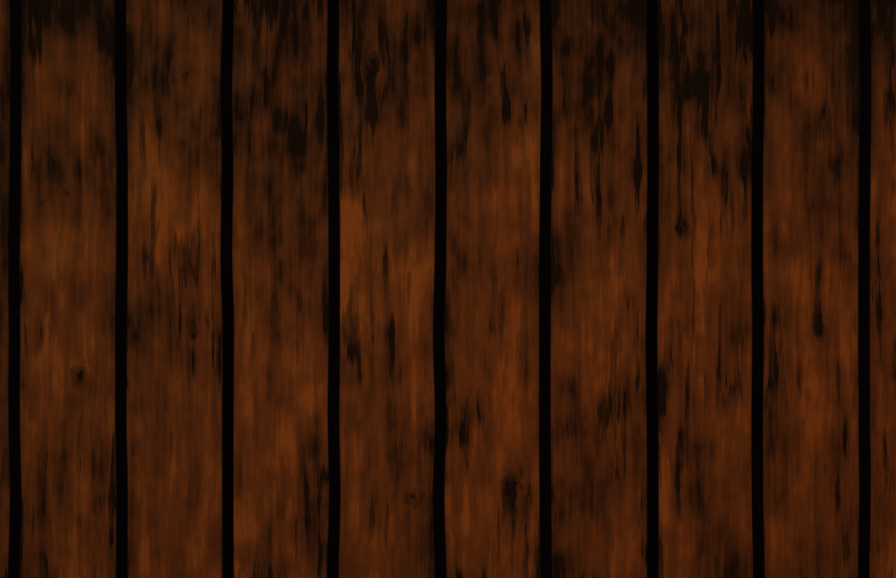
Reproduce this texture procedurally as a WebGL 2 fragment shader.

```glsl
#version 300 es
precision highp float;

uniform vec2 u_resolution;
out vec4 outColor;

// Layout, in canvas widths
const float PITCH = 0.1185;
const float FIRST_GAP = 0.0169;
const float GAP_HALF = 0.0064;
const int KNOTS_PER_PLANK = 3;

const vec3 GAP = vec3(0.016, 0.009, 0.007);
const vec3 CHAR = vec3(0.075, 0.037, 0.017);
const vec3 UMBER = vec3(0.165, 0.078, 0.029);
const vec3 BROWN = vec3(0.23, 0.11, 0.04);
const vec3 CHESTNUT = vec3(0.275, 0.13, 0.042);
const vec3 AMBER = vec3(0.37, 0.18, 0.055);
const vec3 DUST = vec3(0.30, 0.175, 0.08);

float hash(vec2 p) {
    vec3 q = fract(vec3(p.xyx) * 0.1031);
    q += dot(q, q.yzx + 33.33);
    return fract((q.x + q.y) * q.z);
}

float noise(vec2 p) {
    vec2 i = floor(p);
    vec2 f = fract(p);
    f = f * f * (3.0 - 2.0 * f);
    float low = mix(hash(i), hash(i + vec2(1.0, 0.0)), f.x);
    float high = mix(hash(i + vec2(0.0, 1.0)), hash(i + 1.0), f.x);
    return mix(low, high, f.y);
}

float fbm(vec2 p) {
    float sum = 0.0;
    float amp = 0.53;
    for (int i = 0; i < 4; i++) {
        sum += amp * noise(p);
        p = p * 2.03 + vec2(17.3, 9.1);
        amp *= 0.5;
    }
    return sum;
}

// Returns sideways grain bend in x, knot darkness in y
vec2 knots(vec2 p, float plank, float height) {
    vec2 result = vec2(0.0);
    for (int i = 0; i < KNOTS_PER_PLANK; i++) {
        vec2 seed = vec2(plank * 5.0 + 40.0, float(i) * 13.0 + 3.0);
        float x = FIRST_GAP + PITCH * (plank + mix(0.22, 0.78, hash(seed)));
        float y = height * mix(0.12, 0.92, (float(i) + hash(seed + 7.7)) / float(KNOTS_PER_PLANK));
        float size = mix(0.007, 0.014, hash(seed + 3.1));
        float strength = smoothstep(0.25, 0.9, hash(seed + 21.0));
        vec2 d = (p - vec2(x, y)) / (size * vec2(1.0, 1.35));
        d += 0.7 * (vec2(noise(p * 130.0), noise(p * 130.0 + 50.0)) - 0.5);
        float r = length(d);
        float rings = 0.5 + 0.5 * cos(r * 9.0);
        float core = exp(-r * r * 5.0);
        float halo = exp(-r * r * 0.9);
        result.x += strength * size * 0.7 * d.x * halo;
        result.y += strength * (0.35 * core + halo * (0.12 + 0.2 * rings));
    }
    return result;
}

// Wood brightness from stains, grain and dark streaks
float woodTone(vec2 p, float plank) {
    vec2 q = p + vec2(plank * 0.37, plank * 3.71) + 5.0;
    q.x += 0.004 * (noise(q * vec2(20.0, 12.0)) - 0.5);
    float stain = fbm(q * vec2(22.0, 11.0));
    float mottle = fbm(q * vec2(75.0, 42.0));
    float grain = fbm(q * vec2(105.0, 9.0));
    float fiber = fbm(q * vec2(300.0, 22.0));
    float streak = smoothstep(0.54, 0.72, fbm(q * vec2(135.0, 15.0) + 31.0));
    float worn = smoothstep(0.38, 0.62, noise(q * vec2(24.0, 10.0) + 11.0));
    float tone = 0.55 + 1.05 * (stain - 0.5) + 0.5 * (mottle - 0.5);
    tone += 0.6 * (grain - 0.5) + 0.35 * (fiber - 0.5);
    return tone - 0.38 * streak * worn + 0.12 * (hash(vec2(plank + 9.0, 4.0)) - 0.5);
}

vec3 woodColor(float tone) {
    vec3 c = mix(CHAR, UMBER, smoothstep(0.0, 0.25, tone));
    c = mix(c, BROWN, smoothstep(0.2, 0.45, tone));
    c = mix(c, CHESTNUT, smoothstep(0.42, 0.64, tone));
    return mix(c, AMBER, smoothstep(0.6, 0.98, tone));
}

void main() {
    vec2 p = gl_FragCoord.xy / u_resolution.x;
    vec2 uv = gl_FragCoord.xy / u_resolution;
    float height = u_resolution.y / u_resolution.x;

    // Vertical planks with slightly uneven gaps
    float s = (p.x - FIRST_GAP) / PITCH;
    float gapId = round(s);
    float plank = floor(s);
    s += 0.024 * (noise(vec2(gapId * 7.0 + 20.0, p.y * 11.0)) - 0.5);
    float gapDist = abs(s - gapId) * PITCH - GAP_HALF;

    // Planks with knots, soft edges and a stained upper end
    vec2 knot = knots(p, plank, height);
    float tone = woodTone(p - vec2(knot.x, 0.0), plank) - knot.y;
    tone -= 0.16 * exp(-max(gapDist, 0.0) / 0.005);
    float soot = smoothstep(0.62, 1.0, uv.y + 0.3 * (fbm(p * vec2(38.0, 9.0)) - 0.5));
    tone -= 0.27 * soot;
    vec3 color = woodColor(tone);

    // Dusty above and to the left, redder below and to the right
    float dust = smoothstep(0.4, 0.7, fbm(p * vec2(30.0, 14.0) + 70.0));
    dust *= smoothstep(0.2, 0.9, uv.y) * mix(1.0, 0.4, uv.x);
    color = mix(color, DUST * (0.45 + 0.7 * tone), 0.4 * dust);
    float red = clamp(0.35 + 0.5 * uv.x - 0.45 * uv.y, 0.0, 1.0);
    color *= mix(vec3(1.0), vec3(1.05, 0.91, 0.78), red);

    // Corner shade and dark gaps
    vec2 fromCenter = uv - 0.5;
    color *= 1.06 - 0.38 * dot(fromCenter, fromCenter);
    float softness = max(0.0012, 0.75 / u_resolution.x);
    color = mix(GAP, color, smoothstep(-softness, softness, gapDist));
    outColor = vec4(color, 1.0);
}
```
